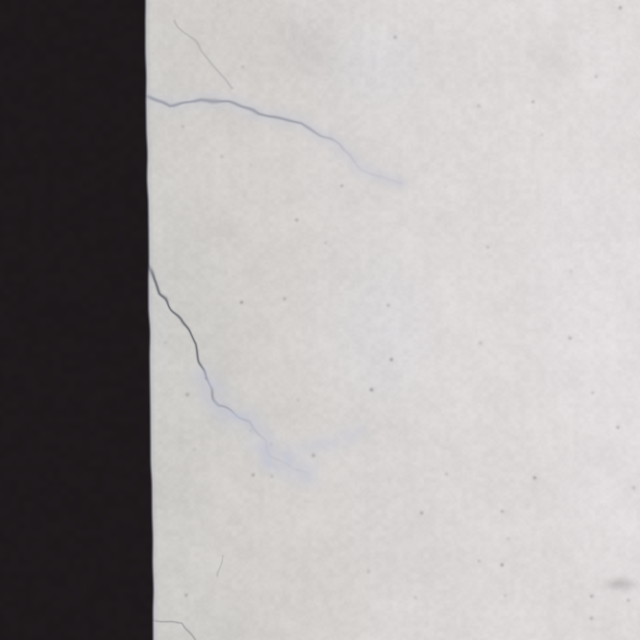
Write a three.js fragment shader that draws this texture.

```glsl
#define INK vec3(0.118, 0.100, 0.110)
#define PLASTER_WARM vec3(0.805, 0.797, 0.782)
#define PLASTER_PALE vec3(0.877, 0.858, 0.860)
#define CRACK_TONE vec3(0.49, 0.50, 0.53)
#define HAZE_TONE vec3(0.76, 0.77, 0.83)
#define GRAIN 0.040
#define MOTTLE 0.035
#define CRACK_WIDTH 0.0024
#define SPECK_GRID 22.0

varying vec2 vUv;

float hash(vec2 p) {
  return fract(sin(dot(p, vec2(127.1, 311.7))) * 43758.5453);
}

float noise(vec2 p) {
  vec2 i = floor(p), f = fract(p);
  f = f * f * (3.0 - 2.0 * f);
  return mix(mix(hash(i), hash(i + vec2(1.0, 0.0)), f.x),
             mix(hash(i + vec2(0.0, 1.0)), hash(i + vec2(1.0)), f.x), f.y);
}

float fbm(vec2 p) {
  float sum = 0.0, amp = 0.5;
  for (int i = 0; i < 4; i++) {
    sum += amp * noise(p);
    p = p * 2.03 + 7.1;
    amp *= 0.5;
  }
  return sum;
}

float segment(vec2 p, vec2 a, vec2 b) {
  vec2 pa = p - a, ba = b - a;
  return length(pa - ba * clamp(dot(pa, ba) / dot(ba, ba), 0.0, 1.0));
}

float path(vec2 p, vec2 a, vec2 b, vec2 c, vec2 d, vec2 e) {
  return min(min(segment(p, a, b), segment(p, b, c)),
             min(segment(p, c, d), segment(p, d, e)));
}

float stroke(float d, float width) {
  return exp(-d * d / (width * width));
}

float blob(vec2 p, vec2 center, vec2 size) {
  vec2 q = (p - center) / size;
  return exp(-dot(q, q));
}

// Scattered faint specks, one candidate per cell
float specks(vec2 p) {
  vec2 cell = floor(p * SPECK_GRID);
  vec2 offset = 0.2 + 0.6 * vec2(hash(cell + 3.7), hash(cell + 9.2));
  float d = length(fract(p * SPECK_GRID) - offset) / SPECK_GRID;
  return stroke(d, 0.0032) * step(0.86, hash(cell)) * hash(cell + 5.3);
}

vec3 plaster(vec2 p) {
  float light = smoothstep(0.18, 0.92, p.x + 0.08 * (p.y - 0.5));
  light += 0.5 * (fbm(p * 4.0) - 0.47);
  vec3 col = mix(PLASTER_WARM, PLASTER_PALE, clamp(light, 0.0, 1.1));
  col += MOTTLE * (fbm(p * 17.0 + 4.0) - 0.47);
  col += GRAIN * (0.6 * noise(p * 120.0) + 0.4 * noise(p * 250.0) - 0.5);
  col += 0.006 * (noise(vec2(p.x * 110.0, p.y * 14.0)) - 0.5);

  // Cool tints and grey smudges
  float cool = blob(p, vec2(0.60, 0.48), vec2(0.07, 0.11))
             + blob(p, vec2(0.59, 0.90), vec2(0.07, 0.06))
             + blob(p, vec2(0.25, 0.50), vec2(0.02, 0.10));
  col += cool * vec3(-0.004, 0.004, 0.014);
  col -= 0.035 * blob(p, vec2(0.49, 0.93), vec2(0.06, 0.05));
  col -= 0.025 * blob(p, vec2(0.86, 0.91), vec2(0.03, 0.02));
  col -= 0.12 * blob(p, vec2(0.97, 0.087), vec2(0.020, 0.009));
  return col - 0.17 * specks(p);
}

vec3 addCracks(vec3 col, vec2 p) {
  vec2 wobble = vec2(noise(p * 48.0), noise(p * 48.0 + 31.0)) - 0.5;
  vec2 q = p + 0.009 * wobble;

  // Upper crack
  float upper = min(
    path(q, vec2(0.228, 0.847), vec2(0.267, 0.837), vec2(0.312, 0.843),
            vec2(0.358, 0.842), vec2(0.404, 0.825)),
    path(q, vec2(0.404, 0.825), vec2(0.469, 0.809), vec2(0.527, 0.773),
            vec2(0.560, 0.738), vec2(0.625, 0.717)));
  float upperFade = mix(0.75, 0.10, smoothstep(0.43, 0.58, p.x));
  col = mix(col, CRACK_TONE, upperFade * stroke(upper, CRACK_WIDTH));
  col = mix(col, HAZE_TONE, 0.35 * stroke(upper, 0.012));

  // Lower crack and its bluish tail
  float lower = path(q, vec2(0.231, 0.590), vec2(0.250, 0.544),
    vec2(0.280, 0.505), vec2(0.306, 0.464), vec2(0.320, 0.408));
  float tail = path(q, vec2(0.320, 0.408), vec2(0.345, 0.368),
    vec2(0.391, 0.339), vec2(0.423, 0.290), vec2(0.475, 0.260));
  float branch = segment(q, vec2(0.430, 0.285), vec2(0.560, 0.323));
  float tailFade = mix(0.75, 0.12, smoothstep(0.34, 0.43, p.x));
  col = mix(col, CRACK_TONE * 0.9, 0.9 * stroke(lower, CRACK_WIDTH));
  col = mix(col, CRACK_TONE, tailFade * stroke(tail, CRACK_WIDTH));
  float haze = stroke(tail, 0.020) + 0.5 * stroke(branch, 0.015);
  col = mix(col, HAZE_TONE, 0.55 * min(haze, 1.0) * (0.5 + noise(p * 60.0)));

  // Hairlines
  float hair = min(segment(q, vec2(0.273, 0.967), vec2(0.365, 0.862)),
                   segment(q, vec2(0.349, 0.134), vec2(0.341, 0.100)));
  float corner = min(segment(q, vec2(0.240, 0.030), vec2(0.285, 0.023)),
                     segment(q, vec2(0.285, 0.023), vec2(0.306, 0.0)));
  col = mix(col, CRACK_TONE, 0.22 * stroke(hair, 0.002));
  return mix(col, CRACK_TONE, 0.40 * stroke(corner, 0.002));
}

void main() {
  vec2 p = vUv;
  vec3 wall = addCracks(plaster(p), p);
  vec3 dark = INK + 0.012 * (noise(p * 90.0) - 0.5);

  // Slightly leaning, softly uneven boundary
  float edge = p.x - mix(0.2400, 0.2265, p.y) - 0.002 * (noise(vec2(p.y * 25.0, 2.0)) - 0.5);
  wall = mix(wall, HAZE_TONE * 0.92, 0.5 * smoothstep(0.010, 0.0, edge));
  gl_FragColor = vec4(mix(dark, wall, smoothstep(-0.003, 0.003, edge)), 1.0);
}
```
